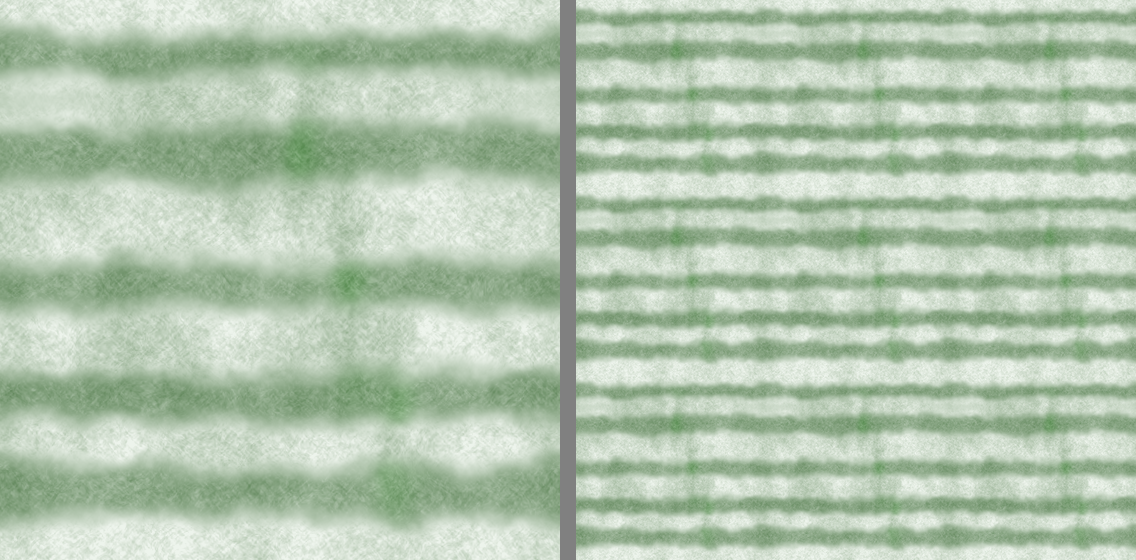
Left, the tile; right, the same tile 3 across and 3 down.
Reproduce this pattern procedurally as a three.js fragment shader.

```glsl
// Soft green watercolour stripes bleeding into pale fibrous paper.
// Five uneven bands come from a row formula; wrapped noise frays their edges,
// clouds the paper and lays crossing fibres, so the tile has no seam.

varying vec2 vUv;

const float TAU = 6.2831853;
const float ROWS = 5.0;
const vec3 PAPER = vec3(0.93, 0.955, 0.925);
const vec3 PIGMENT = vec3(0.40, 0.545, 0.378);
const vec3 FRESH_TINT = vec3(-0.025, 0.025, -0.03);

float hash(vec2 cell, float seed) {
  vec3 h = fract(vec3(cell.xyx + seed * 17.3) * 0.1031);
  h += dot(h, h.yzx + 33.33);
  return fract((h.x + h.y) * h.z);
}

// Value noise from -1 to 1, repeating after period cells.
float noise(vec2 p, vec2 period, float seed) {
  vec2 i = floor(p);
  vec2 f = fract(p);
  f = f * f * (3.0 - 2.0 * f);
  vec2 a = mod(i, period);
  vec2 b = mod(i + 1.0, period);
  float low = mix(hash(a, seed), hash(vec2(b.x, a.y), seed), f.x);
  float high = mix(hash(vec2(a.x, b.y), seed), hash(b, seed), f.x);
  return 2.0 * mix(low, high, f.y) - 1.0;
}

float cloud(vec2 p, vec2 period, float seed) {
  float sum = 0.0;
  float gain = 0.53;
  for (int i = 0; i < 4; i++) {
    sum += gain * noise(p * period, period, seed + float(i));
    period *= 2.0;
    gain *= 0.5;
  }
  return sum;
}

// Shortest offset on the repeating tile.
vec2 wrapOffset(vec2 d) {
  return fract(d + 0.5) - 0.5;
}

float blot(vec2 p, vec2 centre, vec2 radius) {
  vec2 q = wrapOffset(p - centre) / radius;
  return exp(-dot(q, q));
}

// Horizontal bands with uneven spacing and thickness.
float bands(float y, float fray) {
  float cover = 0.0;
  for (float row = 0.0; row < ROWS; row++) {
    float turn = TAU * row / ROWS;
    float beat = cos(2.0 * turn - 0.7);
    float centre = (row + 0.5) / ROWS + 0.0064 + 0.0157 * beat - 0.0113 * sin(turn - 0.23);
    float halfWidth = 0.045 + 0.006 * beat;
    float d = abs(wrapOffset(vec2(y - centre)).x) + fray;
    float body = 1.0 - smoothstep(halfWidth - 0.026, halfWidth + 0.024, d);
    float core = 1.0 - smoothstep(0.0, halfWidth, d);
    cover = max(cover, 0.86 * body + 0.14 * core);
  }
  return cover;
}

// Faint upright bleeds, stepping to the right as they go down.
float bleeds(vec2 p, float sway) {
  float sum = 0.0;
  for (float i = 0.0; i < 3.0; i++) {
    vec2 centre = vec2(0.545 + 0.08 * i + sway, 0.73 - 0.25 * i);
    sum += blot(p, centre, vec2(0.035, 0.17));
  }
  return min(sum, 1.0);
}

// Two sheared fibre layers crossing on the diagonals, plus fine speckle.
float fibres(vec2 p) {
  vec2 q = vec2(p.x + p.y, p.y - p.x);
  float rising = noise(q * vec2(70.0, 230.0), vec2(70.0, 230.0), 31.0);
  float falling = noise(q * vec2(230.0, 70.0), vec2(230.0, 70.0), 37.0);
  float speckle = noise(p * 340.0, vec2(340.0), 41.0);
  float clump = noise(p * 110.0, vec2(110.0), 43.0);
  return 0.3 * (rising + falling + speckle + clump);
}

void main() {
  vec2 p = vUv;
  vec2 bend = vec2(cloud(p, vec2(13.0), 3.0), cloud(p, vec2(13.0), 9.0));
  float grain = fibres(p + 0.012 * bend);

  // Bands with wavering, frayed edges
  float waver = 0.016 * cloud(p, vec2(4.0, 5.0), 15.0);
  float fray = 0.022 * cloud(p, vec2(14.0, 16.0), 21.0) + 0.012 * grain;
  float band = bands(p.y + waver, fray);
  float bleed = bleeds(p, 0.025 * bend.x);

  // Cloudy pigment density
  float patches = cloud(p, vec2(9.0, 6.0), 51.0);
  float mottle = cloud(p, vec2(34.0, 30.0), 57.0);
  float pale = 0.20 + 0.30 * patches + 0.10 * mottle + 0.27 * bleed;
  float deep = 0.76 + 0.16 * patches + 0.09 * mottle + 0.12 * bleed;
  float ink = mix(max(pale, 0.05), deep, band);

  // A smooth wet wash where the fibres fade
  float wash = blot(p, vec2(0.04, 0.82), vec2(0.17, 0.035));
  ink = mix(ink, 0.36 + 0.08 * patches, 0.75 * wash * (1.0 - band));
  ink += 0.23 * grain * (1.0 - 0.75 * wash);

  vec3 colour = mix(PAPER, PIGMENT, clamp(ink, 0.0, 1.05));
  colour += FRESH_TINT * bleed * band;
  gl_FragColor = vec4(colour, 1.0);
}
```
